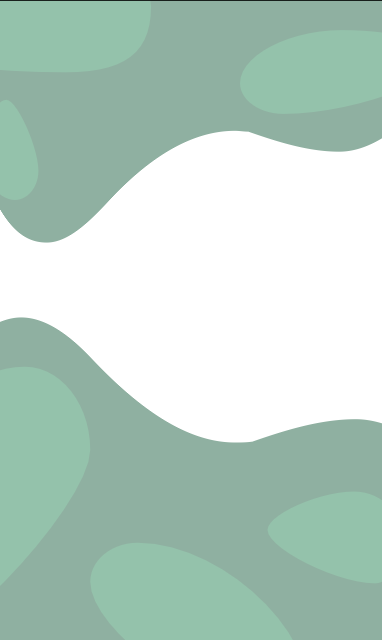
A WebGL 1 fragment shader for this background:

```glsl
precision highp float;
// Flat sage green panels with wavy edges and pale blobs around a white band.

uniform vec2 u_resolution;

const vec3 SAGE = vec3(0.56, 0.69, 0.63);
const vec3 MINT = vec3(0.58, 0.76, 0.67);
const vec3 WHITE = vec3(1.0);
const vec3 BLACK = vec3(0.0);
const float TOP_RULE = 0.0013;
const int ARC_STEPS = 14;

// Height at x of a cubic from a to b with the given end slopes.
float hermite(float x, vec2 a, vec2 b, float slopeA, float slopeB) {
  float w = b.x - a.x;
  float t = (x - a.x) / w;
  float s = 1.0 - t;
  return mix(a.y, b.y, t * t * (3.0 - 2.0 * t))
       + w * t * s * (s * slopeA - t * slopeB);
}

// Lower edge of the upper panel.
float upperWave(float x) {
  vec2 start = vec2(0.0, 0.673), trough = vec2(0.073, 0.621);
  vec2 rise = vec2(0.169, 0.685), crest = vec2(0.367, 0.7956);
  vec2 kink = vec2(0.388, 0.7943), dip = vec2(0.530, 0.763);
  vec2 end = vec2(0.597, 0.784);
  if (x < trough.x) return hermite(x, start, trough, -1.7, 0.0);
  if (x < rise.x) return hermite(x, trough, rise, 0.0, 1.08);
  if (x < crest.x) return hermite(x, rise, crest, 1.08, 0.0);
  if (x < kink.x) return hermite(x, crest, kink, 0.0, 0.0);
  if (x < dip.x) return hermite(x, kink, dip, -0.35, 0.0);
  return hermite(x, dip, end, 0.0, 0.6);
}

// Upper edge of the lower panel.
float lowerWave(float x) {
  vec2 start = vec2(0.0, 0.497), crest = vec2(0.033, 0.504);
  vec2 fall = vec2(0.143, 0.440), trough = vec2(0.367, 0.3086);
  vec2 kink = vec2(0.3945, 0.310), swell = vec2(0.556, 0.345);
  vec2 end = vec2(0.597, 0.3385);
  if (x < crest.x) return hermite(x, start, crest, 0.4, 0.0);
  if (x < fall.x) return hermite(x, crest, fall, 0.0, -1.06);
  if (x < trough.x) return hermite(x, fall, trough, -1.06, 0.0);
  if (x < kink.x) return hermite(x, trough, kink, 0.0, 0.15);
  if (x < swell.x) return hermite(x, kink, swell, 0.35, 0.0);
  return hermite(x, swell, end, 0.0, -0.3);
}

vec2 bezier(vec2 a, vec2 b, vec2 c, vec2 d, float t) {
  float s = 1.0 - t;
  return s * s * (s * a + 3.0 * t * b) + t * t * (3.0 * s * c + t * d);
}

// Adds one rounded corner to an outline; state is (squared distance, sign).
vec2 addArc(vec2 state, vec2 p, vec2 a, vec2 corner, vec2 b, float pull) {
  vec2 handleA = mix(a, corner, pull), handleB = mix(b, corner, pull);
  vec2 from = a;
  for (int i = 1; i <= ARC_STEPS; i++) {
    vec2 to = bezier(a, handleA, handleB, b, float(i) / float(ARC_STEPS));
    vec2 e = to - from, w = p - from;
    vec2 gap = w - e * clamp(dot(w, e) / dot(e, e), 0.0, 1.0);
    state.x = min(state.x, dot(gap, gap));
    bvec3 side = bvec3(p.y >= from.y, p.y < to.y, e.x * w.y > e.y * w.x);
    if (all(side) || all(not(side))) state.y = -state.y;
    from = to;
  }
  return state;
}

// Signed distance to a blob through its extreme points; pull rounds each corner.
float blob(vec2 p, vec2 left, vec2 top, vec2 right, vec2 bottom, vec4 pull) {
  vec2 state = vec2(9.0, 1.0);
  state = addArc(state, p, left, vec2(left.x, top.y), top, pull.x);
  state = addArc(state, p, top, vec2(right.x, top.y), right, pull.y);
  state = addArc(state, p, right, vec2(right.x, bottom.y), bottom, pull.z);
  state = addArc(state, p, bottom, vec2(left.x, bottom.y), left, pull.w);
  return state.y * sqrt(state.x);
}

// Nearest of the three blobs in the upper panel.
float upperBlobs(vec2 p) {
  float corner = blob(p, vec2(-0.26, 0.974), vec2(0.0, 1.104),
    vec2(0.236, 0.99), vec2(0.102, 0.887), vec4(0.55, 0.55, 0.7, 0.55));
  float pebble = blob(p, vec2(-0.026, 0.74), vec2(0.01, 0.844),
    vec2(0.06, 0.733), vec2(0.023, 0.6875), vec4(0.55, 0.33, 0.55, 0.45));
  float leaf = blob(p, vec2(0.375, 0.87), vec2(0.534, 0.953),
    vec2(0.69, 0.909), vec2(0.443, 0.822), vec4(0.52, 0.55, 0.42, 0.55));
  return min(corner, min(pebble, leaf));
}

// Nearest of the three blobs in the lower panel.
float lowerBlobs(vec2 p) {
  float drop = blob(p, vec2(-0.091, 0.31), vec2(0.039, 0.427),
    vec2(0.141, 0.297), vec2(-0.13, -0.003), vec4(0.55, 0.55, 0.26, 0.55));
  float mound = blob(p, vec2(0.141, 0.091), vec2(0.215, 0.152),
    vec2(0.482, -0.081), vec2(0.365, -0.085), vec4(0.55, 0.46, 0.5, 0.38));
  float petal = blob(p, vec2(0.418, 0.172), vec2(0.553, 0.232),
    vec2(0.625, 0.167), vec2(0.586, 0.0885), vec4(0.4, 0.55, 0.6, 0.35));
  return min(drop, min(mound, petal));
}

// Smooth coverage of the region where d is negative.
float fill(float d, float pixel) {
  return clamp(0.5 - d / pixel, 0.0, 1.0);
}

void main() {
  float pixel = 1.0 / u_resolution.y;
  vec2 p = gl_FragCoord.xy * pixel;
  float blobs = p.y > 0.55 ? upperBlobs(p) : lowerBlobs(p);
  float band = max(p.y - upperWave(p.x), lowerWave(p.x) - p.y);

  vec3 color = mix(SAGE, MINT, fill(blobs, pixel));
  color = mix(color, WHITE, fill(band, pixel));
  color = mix(color, BLACK, fill(1.0 - TOP_RULE - p.y, pixel));
  gl_FragColor = vec4(color, 1.0);
}
```
